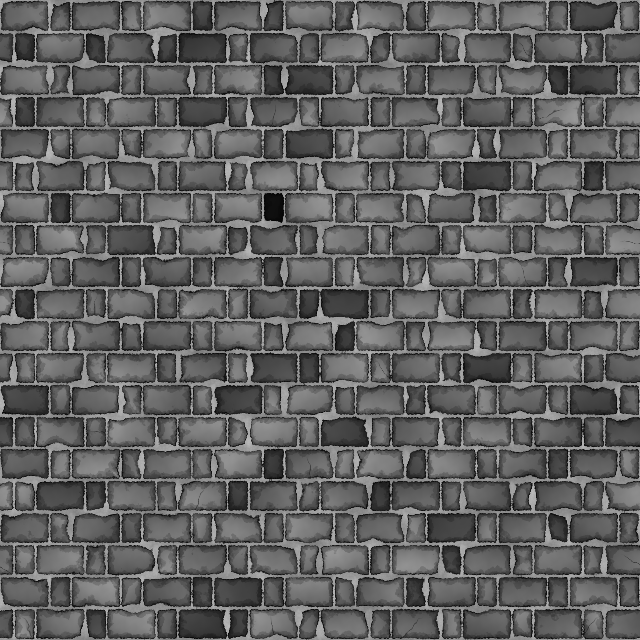
A Shadertoy shader for this texture:

```glsl
#define ROWS 20.0
#define PAIRS 9.0
#define LONG_SHARE 0.698
#define JOINT vec2(0.036, 0.05)
#define CORNER 0.07
#define ROUGHNESS 0.045
#define CHIP_DEPTH 0.13
#define DARK_CHANCE 0.14
#define CRACK_CHANCE 0.06
#define BRICK_TONE vec2(0.37, 0.53)
#define MORTAR_TONE 0.57
#define BURNT_BRICK vec3(3.0, 13.0, 1.0)

float hash(vec2 p) {
    vec3 k = fract(p.xyx * vec3(0.1031, 0.1030, 0.0973));
    k += dot(k, k.yzx + 33.33);
    return fract((k.x + k.y) * k.z);
}

// Distance to the nearest scattered cell point
float cells(vec2 p) {
    vec2 base = floor(p);
    float nearest = 2.0;
    for (int j = -1; j <= 1; j++)
    for (int i = -1; i <= 1; i++) {
        vec2 c = base + vec2(i, j);
        vec2 point = c + vec2(hash(c), hash(c + 71.7));
        nearest = min(nearest, distance(p, point));
    }
    return nearest;
}

// Layered, rotated sines, roughly -1 to 1
float waves(vec2 p) {
    float sum = 0.0, amp = 0.5;
    for (int i = 0; i < 4; i++) {
        sum += amp * sin(p.x + 1.7 * sin(p.y));
        p = mat2(1.5, 1.2, -1.2, 1.5) * p + 1.3;
        amp *= 0.6;
    }
    return sum;
}

// Antialiased band: 1 where d is below width
float below(float d, float width, float aa) {
    return 1.0 - smoothstep(width - aa, width + aa, d);
}

void mainImage(out vec4 fragColor, in vec2 fragCoord) {
    vec2 uv = fragCoord / iResolution.xy;
    vec2 q = uv * ROWS;
    float aa = 0.6 * ROWS / iResolution.y;
    float pairWidth = ROWS / PAIRS;

    // Alternating long and short bricks, every other row shifted by half a pair
    float row = floor(q.y);
    float u = uv.x * PAIRS + 0.5 * (1.0 - mod(row, 2.0));
    float f = fract(u);
    float isShort = step(LONG_SHARE, f);
    float center = 0.5 * (LONG_SHARE + isShort);
    float share = mix(LONG_SHARE, 1.0 - LONG_SHARE, isShort);
    vec2 local = vec2((f - center) * pairWidth, fract(q.y) - 0.5);
    vec2 halfSize = 0.5 * vec2(share * pairWidth, 1.0) - JOINT;
    vec3 brick = vec3(mod(floor(u), PAIRS), row, isShort);
    vec2 id = brick.xy + vec2(37.0 * isShort, 5.0);

    // Rounded box with ragged edges and occasional large chips
    vec2 box = abs(local) - halfSize;
    vec2 corner = box + CORNER;
    float d = length(max(corner, 0.0)) + min(max(corner.x, corner.y), 0.0) - CORNER;
    float grain = cells(q * 13.0);
    d += ROUGHNESS * (grain - 0.5) + 0.018 * waves(q * 5.0);
    d += CHIP_DEPTH * max(0.0, 1.0 - cells(q * 0.8) / 0.32);
    float inside = max(-d, 0.0);

    // Brick tone with a soft slope in a random direction
    float tone = mix(BRICK_TONE.x, BRICK_TONE.y, hash(id));
    if (hash(id + 19.3) < DARK_CHANCE) tone = mix(0.23, 0.31, hash(id + 4.1));
    if (distance(brick, BURNT_BRICK) < 0.5) tone = 0.06;
    float angle = 6.2832 * hash(id + 53.9);
    tone *= 1.0 + 0.15 * dot(local / halfSize, vec2(cos(angle), sin(angle)));
    tone *= 1.0 + 0.05 * waves(q * 2.3 + 9.0 * hash(id));

    // Scalloped stains creeping in from the edges
    vec2 warped = q + 0.06 * waves(q * 6.0);
    float wide = 0.34 * (0.85 - cells(warped * 2.4 + 7.0));
    float narrow = 0.2 * (0.95 - cells(warped * 5.0));
    tone *= 1.0 - 0.17 * below(inside, wide, 0.025);
    tone *= 1.0 - 0.15 * below(inside, narrow, 0.02);
    tone *= 1.0 - 0.36 * exp(-inside / 0.07);

    // Thin cracks across a few bricks
    if (hash(id + 87.1) < CRACK_CHANCE) {
        float turn = 3.1416 * hash(id + 2.7);
        float line = abs(dot(local, vec2(sin(turn), cos(turn))) + 0.1 * waves(q * 3.0));
        float reach = smoothstep(-0.35, 0.1, local.x * cos(turn) - local.y * sin(turn));
        tone *= 1.0 - 0.6 * reach * below(line, 0.007, aa);
    }

    // Mottled mortar, brighter in the upright joints
    float mortar = MORTAR_TONE + 0.08 * waves(q * 1.9) + 0.05 * (0.5 - grain);
    mortar += 0.06 * smoothstep(-0.1, 0.1, box.x - box.y);

    // Broken dark outline where brick meets mortar
    float value = mix(mortar, tone, below(d, 0.0, aa));
    float broken = smoothstep(-0.5, 0.35, waves(q * 4.0 + 11.0));
    float outline = below(abs(d + 0.012), 0.014, aa);
    value *= 1.0 - outline * mix(0.25, 0.8, broken);

    fragColor = vec4(vec3(clamp(value, 0.0, 1.0)), 1.0);
}
```
